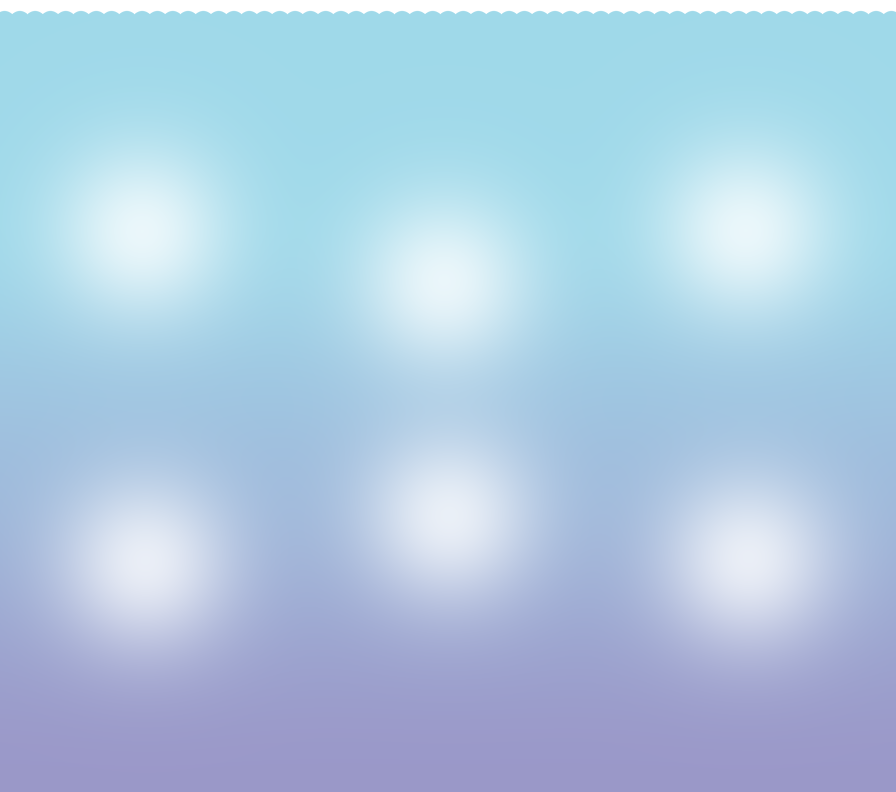
Reproduce this background procedurally as a WebGL 2 fragment shader.

```glsl
#version 300 es
precision highp float;

uniform vec2 u_resolution;
out vec4 fragColor;

#define COLS 3
#define ROWS 2
#define OUTER_SPREAD 0.414
#define INNER_SPREAD 0.296
#define JITTER 0.016
#define GLOW_RADIUS 0.096
#define GLOW_STRENGTH 0.78
#define SCALLOPS 58.6
#define STRIP_DEPTH 0.0122
#define SCALLOP_SAG 0.0035

const vec3 SKY = vec3(0.625, 0.850, 0.915);
const vec3 BLUE = vec3(0.620, 0.750, 0.870);
const vec3 LAVENDER = vec3(0.605, 0.595, 0.785);
const vec3 WHITE = vec3(1.0);

float hash(vec2 p) {
    return fract(sin(dot(p, vec2(127.1, 311.7))) * 43758.5453);
}

// Vertical wash, t running from top (0) to bottom (1)
vec3 wash(float t) {
    vec3 color = mix(SKY, BLUE, smoothstep(0.27, 0.6, t));
    return mix(color, LAVENDER, smoothstep(0.5, 1.0, t));
}

// Glow centre: odd columns pull their rows together
vec2 glowCenter(vec2 cell, float height) {
    vec2 grid = (cell + 0.5) / vec2(COLS, ROWS);
    float spread = mix(OUTER_SPREAD, INNER_SPREAD, mod(cell.x, 2.0));
    vec2 center = vec2(grid.x, (0.497 + (grid.y * 2.0 - 1.0) * spread) * height);
    vec2 wobble = vec2(hash(cell), hash(cell + 17.0)) - 0.5;
    return center + wobble * JITTER;
}

// Soft white spots, blended so that overlaps never exceed white
float glows(vec2 p, float height) {
    float shade = 1.0;
    for (int row = 0; row < ROWS; row++) {
        for (int col = 0; col < COLS; col++) {
            vec2 d = (p - glowCenter(vec2(col, row), height)) / GLOW_RADIUS;
            shade *= 1.0 - GLOW_STRENGTH * exp(-dot(d, d));
        }
    }
    return 1.0 - shade;
}

// White strip along the top, with rounded bumps rising into it
float scallopStrip(vec2 p, float pixel) {
    float across = fract(p.x * SCALLOPS + 0.2) * 2.0 - 1.0;
    float edge = STRIP_DEPTH + SCALLOP_SAG * across * across;
    return 1.0 - smoothstep(-pixel, pixel, p.y - edge);
}

void main() {
    // Canvas width is 1; y is measured down from the top
    float height = u_resolution.y / u_resolution.x;
    vec2 p = gl_FragCoord.xy / u_resolution.x;
    p.y = height - p.y;

    vec3 color = wash(p.y / height);
    color = mix(color, WHITE, glows(p, height));
    color = mix(color, WHITE, scallopStrip(p, 0.75 / u_resolution.x));
    fragColor = vec4(color, 1.0);
}
```
